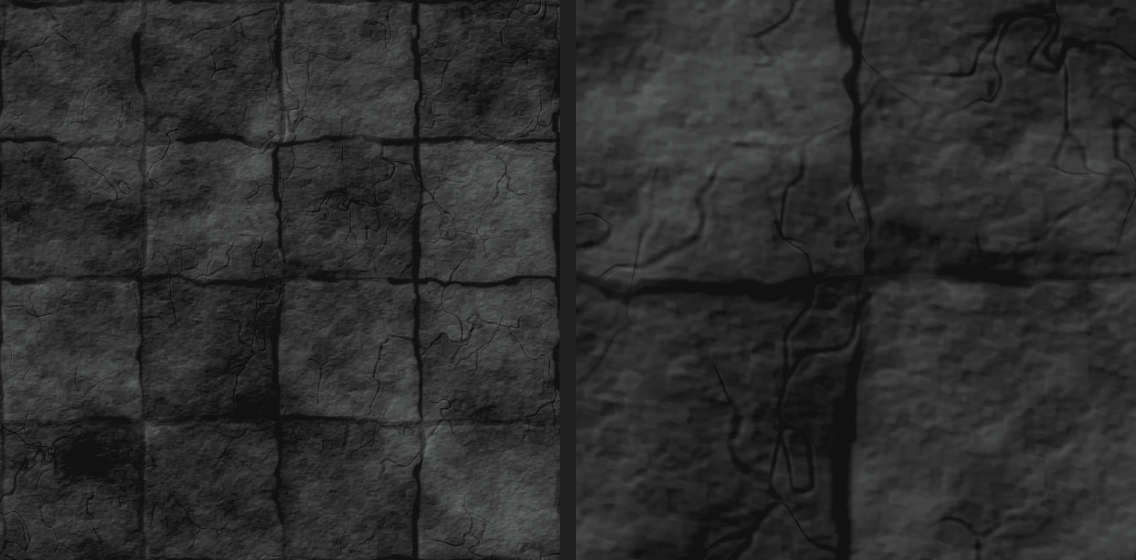
Left, the full canvas; right, a detail of the centre.
Reproduce this texture procedurally as a WebGL 2 fragment shader.

```glsl
#version 300 es
precision highp float;
// Four by four worn slabs of charcoal stone in alternating dark and light tones.
// Layered wrapping cellular noise gives mottling, flakes and cracks; wobbling
// seams, pale chipped rims and a slanted relief light finish the surface.
uniform vec2 u_resolution;
out vec4 outColor;

const float GRID = 4.0;             // slabs across and down
const float BASE_GREY = 0.192;
const float CHECKER_STEP = 0.023;   // tone added to or taken from alternate slabs
const float SLAB_JITTER = 0.026;
const float MOTTLE_GAIN = 0.36;
const float STAIN_GAIN = 0.085;
const float FLAKE_GAIN = 0.034;
const float CRACK_DARK = 0.070;
const float RELIEF_GAIN = 0.42;
const float SEAM_WIDTH = 0.021;     // half width, in slabs
const float SEAM_WOBBLE = 0.065;
const float RIM_LIGHT = 0.062;
const vec2 LIGHT_STEP = vec2(-0.0022, 0.0026);
const vec3 STONE_TINT = vec3(0.985, 1.012, 0.990);

vec2 hash2(vec2 p) {
  vec3 q = fract(p.xyx * vec3(0.1031, 0.1030, 0.0973));
  q += dot(q, q.yzx + 33.33);
  return fract((q.xx + q.yz) * q.zy);
}

// Wrapping cellular noise: x = border gap, y = flat cell value, z = blended value.
vec3 cells(vec2 uv, vec2 count) {
  vec2 p = uv * count, base = floor(p);
  float nearest = 9.0, second = 9.0, flatValue = 0.0, sum = 0.0, weight = 0.0;
  for (int y = -1; y <= 1; y++) {
    for (int x = -1; x <= 1; x++) {
      vec2 cell = base + vec2(x, y);
      vec2 rnd = hash2(mod(cell, count) + count * 3.7);
      vec2 offset = cell + 0.1 + 0.8 * rnd - p;
      float d = dot(offset, offset);
      float value = fract((rnd.x + rnd.y) * 7.3);
      float w = exp(-8.0 * d);
      sum += w * value;
      weight += w;
      if (d < nearest) {
        second = nearest;
        nearest = d;
        flatValue = value;
      } else {
        second = min(second, d);
      }
    }
  }
  return vec3(sqrt(second) - sqrt(nearest), flatValue, sum / weight);
}

// Layered blended cells, slightly flattened into horizontal grain.
float mottle(vec2 uv) {
  float total = 0.0, amplitude = 0.27;
  vec2 count = vec2(5.0, 7.0);
  for (int i = 0; i < 6; i++) {
    total += amplitude * (cells(uv, count).z - 0.5);
    count *= 2.0;
    amplitude *= 0.8;
  }
  return total;
}

// Bends straight cell borders into ragged natural lines.
vec2 warp(vec2 uv) {
  vec2 bend = vec2(0.0);
  for (int i = 0; i < 3; i++) {
    float f = 6.0 * exp2(float(i) * 1.0);
    bend += vec2(cells(uv, vec2(f, f + 1.0)).z, cells(uv, vec2(f + 2.0, f)).z) - 0.5;
    bend *= i < 2 ? 0.9 : 1.0;
  }
  return uv + 0.042 * bend;
}

// Returns x = crack darkness, y = flake tone, from two sizes of cell.
vec2 fractures(vec2 uv, float pixel) {
  vec2 bent = warp(uv), result = vec2(0.0);
  for (int i = 0; i < 2; i++) {
    float size = float(i + 1);
    vec2 count = vec2(6.0, 5.0) * size + float(i);
    vec3 c = cells(bent, count);
    float present = smoothstep(0.46, 0.70, cells(uv, count + 3.0).z);
    float width = max(0.038 * size, 2.0 * pixel * count.x);
    result.x += present * (1.0 - smoothstep(0.0, width, c.x)) / sqrt(size);
    result.y += (c.y - 0.5) * smoothstep(0.0, width, c.x) / size;
  }
  return result;
}

void main() {
  vec2 uv = gl_FragCoord.xy / u_resolution;
  float pixel = 1.0 / min(u_resolution.x, u_resolution.y);

  // Stone surface and its relief
  float grain = mottle(uv);
  vec2 broken = fractures(uv, pixel);
  vec2 lit = uv + LIGHT_STEP;
  float relief = grain - mottle(lit) + 0.10 * (fractures(lit, pixel).x - broken.x);
  float stain = cells(uv, vec2(9.0, 8.0)).z - 0.5;
  float patches = cells(uv, vec2(13.0, 11.0)).z;
  float chips = cells(uv, vec2(46.0, 42.0)).z;

  // Slabs with wandering borders
  vec2 wobble = vec2(patches + 0.5 * chips, stain + 0.5 + 0.5 * chips) - 0.75;
  vec2 grid = uv * GRID + SEAM_WOBBLE * wobble;
  vec2 slab = mod(floor(grid), GRID), f = fract(grid);
  vec2 side = min(f, 1.0 - f);
  float edge = min(side.x, side.y);
  float light = mod(slab.x + slab.y, 2.0);

  float grey = BASE_GREY + CHECKER_STEP * (2.0 * light - 1.0);
  grey += SLAB_JITTER * (hash2(slab + 17.0).x - 0.5);
  grey += MOTTLE_GAIN * grain + STAIN_GAIN * stain + FLAKE_GAIN * broken.y;
  grey += RELIEF_GAIN * relief - CRACK_DARK * broken.x;

  // Pale worn rim along the left and top of each slab
  float rimEdge = min(f.x, 1.0 - f.y);
  float rim = smoothstep(0.015, 0.035, rimEdge) * (1.0 - smoothstep(0.035, 0.085, rimEdge));
  grey += RIM_LIGHT * rim * smoothstep(0.35, 0.75, chips) * mix(0.35, 1.0, light);

  // Dark seams and the soot gathered beside them
  float width = SEAM_WIDTH * mix(0.5, 1.5, chips);
  float seam = 1.0 - smoothstep(width * 0.35, width + GRID * pixel, edge);
  grey *= 1.0 - 0.62 * seam * mix(0.45, 1.0, smoothstep(0.25, 0.65, patches));
  grey *= 1.0 - 0.36 * exp(-edge / 0.065) * smoothstep(0.25, 0.75, patches);

  outColor = vec4(clamp(grey, 0.065, 0.40) * STONE_TINT, 1.0);
}
```
